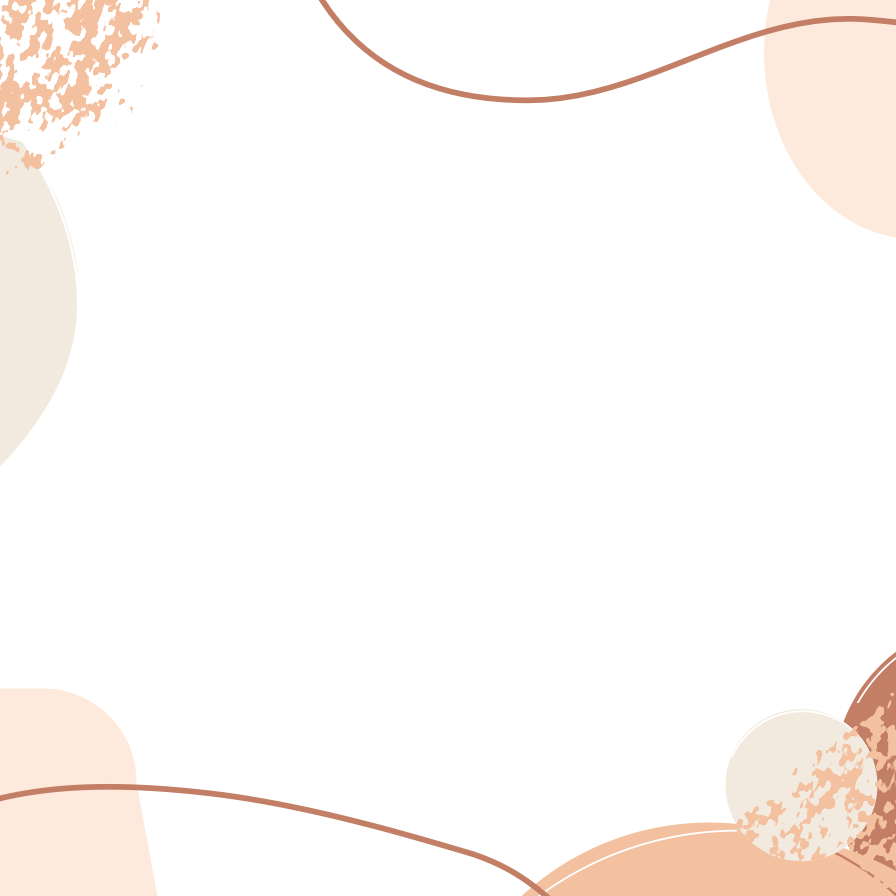
This background is drawn by a Shadertoy shader. Its source:

```glsl
// Abstract boho frame on white: soft organic blobs, two flowing strokes and
// dry-brush flecks. Blobs are distance functions, strokes are sampled cubic
// curves, and the flecks are value noise cut by a local density.

const vec3 WHITE = vec3(1.0);
const vec3 PEACH = vec3(0.992, 0.918, 0.867);
const vec3 BEIGE = vec3(0.949, 0.918, 0.875);
const vec3 APRICOT = vec3(0.957, 0.757, 0.627);
const vec3 CLAY = vec3(0.765, 0.498, 0.396);

const float STROKE = 0.0032;     // half width of the flowing strokes
const float HAIRLINE = 0.0010;   // half width of the thin brush gaps
const int CURVE_STEPS = 20;
const vec2 FLECK_SCALE = vec2(150.0, 100.0);

const vec2 PEBBLE = vec2(0.8945, 0.1237);
const float PEBBLE_R = 0.0848;
const vec2 CLAY_DISC = vec2(1.1068, 0.1315);
const float CLAY_R = 0.177;
const vec2 HILL_A = vec2(0.7917, -0.2266);
const float HILL_A_R = 0.3086;
const vec2 HILL_B = vec2(0.8229, -0.2995);
const float HILL_B_R = 0.3724;

float hash(vec2 p) {
    vec3 q = fract(vec3(p.xyx) * 0.1031);
    q += dot(q, q.yzx + 33.33);
    return fract((q.x + q.y) * q.z);
}

float noise(vec2 p) {
    vec2 i = floor(p), f = fract(p);
    f = f * f * (3.0 - 2.0 * f);
    return mix(mix(hash(i), hash(i + vec2(1, 0)), f.x),
               mix(hash(i + vec2(0, 1)), hash(i + vec2(1, 1)), f.x), f.y);
}

// Antialiased coverage of a signed distance
float fill(float d) {
    return clamp(0.5 - d * min(iResolution.x, iResolution.y), 0.0, 1.0);
}

float circle(vec2 p, vec2 c, float r) { return length(p - c) - r; }

float ellipse(vec2 p, vec2 c, vec2 r) {
    return (length((p - c) / r) - 1.0) * min(r.x, r.y);
}

float segment(vec2 p, vec2 a, vec2 b) {
    vec2 pa = p - a, ba = b - a;
    return length(pa - ba * clamp(dot(pa, ba) / dot(ba, ba), 0.0, 1.0));
}

float curve(vec2 p, vec2 a, vec2 b, vec2 c, vec2 d) {
    float best = 10.0;
    vec2 last = a;
    for (int i = 1; i <= CURVE_STEPS; i++) {
        float t = float(i) / float(CURVE_STEPS), s = 1.0 - t;
        vec2 next = s*s*s*a + 3.0*s*s*t*b + 3.0*s*t*t*c + t*t*t*d;
        best = min(best, segment(p, last, next));
        last = next;
    }
    return best;
}

// Ragged paint grains; a higher density leaves more paint
float flecks(vec2 p, float density) {
    vec2 q = mat2(0.94, 0.34, -0.34, 0.94) * p * FLECK_SCALE;
    float n = 0.65 * noise(q) + 0.35 * noise(q * 2.1 + 17.0);
    float cut = 0.8 - 0.6 * density;
    return smoothstep(cut - 0.04, cut + 0.04, n);
}

void mainImage(out vec4 fragColor, in vec2 fragCoord) {
    vec2 uv = fragCoord / iResolution.xy;
    vec3 col = WHITE;

    // Pale blobs: upper right, and a skewed rounded one at lower left
    col = mix(col, PEACH, fill(ellipse(uv, vec2(1.022, 0.9414), vec2(0.1693, 0.2083))));
    vec2 k = uv - vec2(0.0482, 0.1276);
    k.x += 0.184 * min(k.y, 0.0);
    col = mix(col, PEACH, fill(length(max(k, 0.0)) - 0.104));

    // Left stone with a thin dry rim on its upper side
    float dy = uv.y - 0.659;
    float bend = dy > 0.0 ? 1.83 : 2.66;
    float stone = (uv.x - 0.0859 + bend * dy * dy) / sqrt(1.0 + 4.0 * bend * bend * dy * dy);
    col = mix(col, BEIGE, fill(max(stone, uv.y + 0.3 * uv.x - 0.849)));
    float rim = smoothstep(0.02, 0.06, dy) * smoothstep(0.15, 0.11, dy);
    col = mix(col, BEIGE, 0.7 * rim * fill(abs(stone - 0.003) - 0.0007));

    // Clay disc with a white gap near its upper edge
    float clay = circle(uv, CLAY_DISC, CLAY_R);
    col = mix(col, CLAY, fill(clay));
    col = mix(col, WHITE, fill(abs(clay + 0.0055) - HAIRLINE) * step(0.215, uv.y));

    // Apricot hill: two overlapping discs, a white gap and a dashed line
    float hillA = circle(uv, HILL_A, HILL_A_R), hillB = circle(uv, HILL_B, HILL_B_R);
    col = mix(col, APRICOT, fill(min(hillA, hillB)));
    col = mix(col, WHITE, fill(abs(hillB) - HAIRLINE) * fill(hillA) * step(uv.x, 0.823));
    float dash = smoothstep(0.25, 0.35, noise(vec2(uv.x * 110.0, 3.0)));
    col = mix(col, CLAY, fill(abs(hillA) - 0.0013) * dash * step(0.932, uv.x));

    // Small pebble with a white crescent line
    float pebble = circle(uv, PEBBLE, PEBBLE_R);
    col = mix(col, BEIGE, fill(pebble));
    float crescent = abs(circle(uv, PEBBLE - vec2(-0.0013, 0.004), 0.0865)) - HAIRLINE;
    col = mix(col, WHITE, fill(crescent) * fill(pebble) * step(0.155, uv.y));

    // Dry brush fanning out of the upper left corner
    vec2 corner = vec2(uv.x, 1.0 - uv.y);
    float r = length(corner);
    float fan = noise(vec2(r * 75.0, atan(corner.y, corner.x + 0.01) * 4.0));
    float density = mix(0.56, 0.16, smoothstep(0.135, 0.165, r)) + 0.5 * (fan - 0.5);
    density -= 0.12 * smoothstep(0.10, 0.05, r) + 2.0 * smoothstep(0.185, 0.22, r);
    col = mix(col, APRICOT, flecks(uv, density));

    // Diagonal dry brush across the pebble and the clay disc
    vec2 s = mat2(0.615, 0.788, -0.788, 0.615) * (uv - vec2(0.833, 0.102));
    s = vec2(dot(uv - vec2(0.833, 0.102), vec2(0.615, -0.788)), s.y);
    density = -0.8 + 1.16 * smoothstep(-0.015, 0.015, s.x);
    density += 0.5 * (noise(vec2(s.x * 75.0, s.y * 12.0)) - 0.5);
    col = mix(col, APRICOT, flecks(uv + 3.0, density) * fill(min(pebble, clay)));

    // Flowing strokes, top then bottom
    float line = curve(uv, vec2(0.352, 1.012), vec2(0.404, 0.922), vec2(0.488, 0.888), vec2(0.589, 0.888));
    line = min(line, curve(uv, vec2(0.589, 0.888), vec2(0.716, 0.888), vec2(0.820, 0.979), vec2(0.947, 0.979)));
    line = min(line, curve(uv, vec2(0.947, 0.979), vec2(0.964, 0.979), vec2(0.983, 0.977), vec2(1.01, 0.974)));
    line = min(line, curve(uv, vec2(-0.004, 0.108), vec2(0.065, 0.125), vec2(0.143, 0.126), vec2(0.247, 0.113)));
    line = min(line, curve(uv, vec2(0.247, 0.113), vec2(0.352, 0.099), vec2(0.456, 0.068), vec2(0.527, 0.047)));
    line = min(line, curve(uv, vec2(0.527, 0.047), vec2(0.560, 0.036), vec2(0.586, 0.021), vec2(0.614, -0.004)));
    col = mix(col, CLAY, fill(line - STROKE));

    fragColor = vec4(col, 1.0);
}
```
